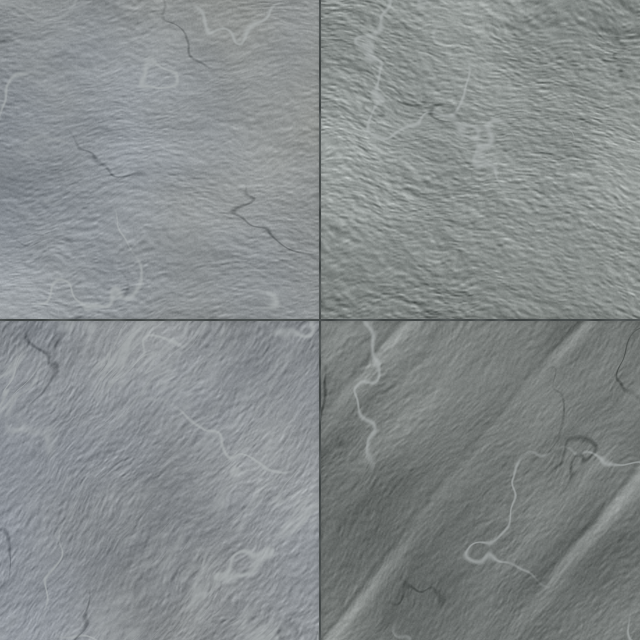
Give the GLSL for this texture, as a Shadertoy shader.

```glsl
#define TILES 2.0
#define GROUT_WIDTH 0.0032
#define GROUT_COLOR vec3(0.29, 0.31, 0.31)
#define VEIN_COLOR vec3(0.70, 0.72, 0.72)
#define BLUE_CAST vec3(-0.035, -0.01, 0.06)
#define GRAIN_SCALE vec2(42.0, 100.0)
#define GRAIN_DEPTH 0.20
#define CLOUD_DEPTH 0.20
#define STREAK_DEPTH 0.16
#define FAULT_SPACING 0.43

float hash(vec2 p) {
    vec3 a = fract(p.xyx * 0.1031);
    a += dot(a, a.yzx + 33.33);
    return fract((a.x + a.y) * a.z);
}

float noise(vec2 p) {
    vec2 cell = floor(p), f = fract(p);
    f = f * f * (3.0 - 2.0 * f);
    vec2 e = vec2(0.0, 1.0);
    return mix(mix(hash(cell), hash(cell + e.yx), f.x),
               mix(hash(cell + e.xy), hash(cell + e.yy), f.x), f.y);
}

float fbm(vec2 p) {
    float sum = 0.03, weight = 0.5;
    for (int i = 0; i < 4; i++) {
        sum += weight * noise(p);
        p = mat2(1.6, 1.2, -1.2, 1.6) * p + 17.3;
        weight *= 0.5;
    }
    return sum;
}

// Fine grain, stretched along the cleavage
float grain(vec2 q) {
    return 0.6 * noise(q * GRAIN_SCALE) + 0.4 * noise(q * GRAIN_SCALE * 1.7 + 31.0);
}

// Thin line along the middle contour of a noise field
float vein(vec2 p, float width) {
    return 1.0 - smoothstep(0.0, width, abs(fbm(p) - 0.5));
}

// Picks a value by tile column and row
vec4 perTile(vec4 bl, vec4 br, vec4 tl, vec4 tr, vec2 id) {
    id = mod(id, 2.0);
    return mix(mix(bl, br, id.x), mix(tl, tr, id.x), id.y);
}

// Diagonal splits: a lit ledge beside a dark crack
float faults(vec2 q, vec2 seed) {
    float shade = 0.0;
    for (int i = -1; i <= 1; i++) {
        float k = float(i);
        float d = q.y - k * FAULT_SPACING + 0.05 * (fbm(q * vec2(3.0, 6.0) + seed + k) - 0.5);
        float presence = smoothstep(0.3, 0.6, noise(vec2(q.x * 3.0 + 7.0 * k, k) + seed));
        float ledge = exp(-pow((d + 0.022) / 0.022, 2.0));
        float crack = exp(-pow((d - 0.006) / 0.010, 2.0));
        float shadow = exp(-pow((d - 0.04) / 0.04, 2.0));
        shade += (0.3 + 0.7 * presence) * (0.10 * ledge - 0.09 * crack - 0.05 * shadow);
    }
    return shade;
}

vec3 slate(vec2 t, vec2 id) {
    vec2 seed = 19.0 * id + 5.0;

    // Base colour and blue cast of each tile
    vec4 base = perTile(vec4(0.53, 0.547, 0.565, 0.5), vec4(0.445, 0.462, 0.455, 0.1),
                        vec4(0.565, 0.582, 0.588, 0.8), vec4(0.535, 0.557, 0.548, 0.1), id);
    // Cleavage angle, roughness, fine veins, faults
    vec4 trait = perTile(vec4(0.86, 0.75, 1.0, 0.0), vec4(0.89, 0.6, 0.1, 1.0),
                         vec4(0.13, 0.75, 0.25, 0.0), vec4(-0.15, 1.25, 0.12, 0.0), id);
    float c = cos(trait.x), s = sin(trait.x);
    vec2 q = vec2(c * t.x + s * t.y, c * t.y - s * t.x);
    vec2 bent = q + vec2(0.0, 0.14 * (fbm(t * 2.5 + seed) - 0.5));

    // Broad clouding and streaks along the cleavage
    float cloud = fbm(t * 2.0 + seed + 40.0) - 0.5;
    float streak = fbm(bent * vec2(1.8, 9.0) + seed) - 0.5;
    vec3 color = base.rgb + CLOUD_DEPTH * cloud;
    color += STREAK_DEPTH * (0.55 + 0.6 * trait.w) * streak;
    color += BLUE_CAST * base.a * (fbm(t * 1.7 + seed + 9.0) - 0.35 - 0.3 * t.x);
    color += trait.w * faults(q, seed);

    // Relief lit from above
    vec2 p = bent + seed;
    float patchy = 0.5 + fbm(t * 5.0 + seed + 60.0);
    float relief = grain(p) - grain(p + vec2(0.003, 0.006));
    float ridge = fbm(p * vec2(9.0, 28.0)) - fbm(p * vec2(9.0, 28.0) + vec2(0.1, 0.25));
    color += trait.y * patchy * (GRAIN_DEPTH * relief + 0.16 * ridge);
    color += 0.04 * (noise(t * 230.0 + seed) - 0.5);

    // Fine veins gather in two opposite corners
    float corners = smoothstep(0.05, 0.8, abs(t.x - t.y));
    float gather = mix(0.35, 1.0, corners) * smoothstep(0.35, 0.62, fbm(t * 5.0 + seed + 3.0));
    float fine = max(vein(bent * vec2(2.5, 15.0) + seed, 0.055),
                     0.7 * vein(bent * vec2(4.0, 24.0) + seed + 8.0, 0.08));
    color = mix(color, VEIN_COLOR, 0.65 * trait.z * gather * fine);

    // Sparse wandering veins and a few dark cracks
    float sparse = smoothstep(0.44, 0.62, fbm(t * 4.0 + seed + 80.0));
    color = mix(color, VEIN_COLOR, 0.6 * sparse * vein(t * 2.6 + seed + 23.0, 0.014));
    float broken = smoothstep(0.50, 0.66, fbm(t * 3.5 + seed + 51.0));
    return color - 0.13 * broken * vein(bent * vec2(2.0, 3.5) + seed + 70.0, 0.013);
}

void mainImage(out vec4 fragColor, in vec2 fragCoord) {
    vec2 uv = fragCoord / iResolution.xy;
    vec2 id = floor(uv * TILES);
    vec3 color = slate(fract(uv * TILES), id);

    // Joints run between tiles only, not along the canvas border
    vec2 joint = clamp(round(uv * TILES), 1.0, TILES - 1.0) / TILES;
    vec2 gap = abs(uv - joint);
    float d = min(gap.x, gap.y) - 0.5 * GROUT_WIDTH;
    float pixel = 1.0 / iResolution.y;
    color *= 1.0 - 0.08 * exp(-max(d, 0.0) / 0.003);
    vec3 grout = GROUT_COLOR + 0.10 * (noise(uv * 60.0) - 0.5);
    color = mix(grout, color, smoothstep(-0.5 * pixel, 0.5 * pixel, d));
    fragColor = vec4(clamp(color, 0.0, 1.0), 1.0);
}
```
